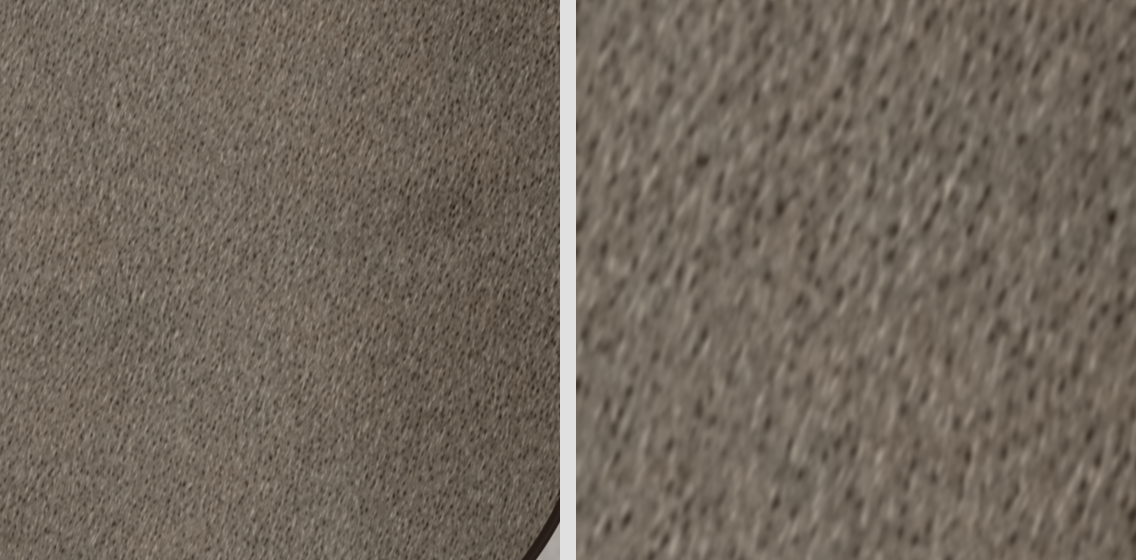
Left: the whole. Right: its middle third, enlarged.
This texture is drawn by a WebGL 1 fragment shader. Its source:

```glsl
precision highp float;
uniform vec2 u_resolution;

const vec3 DEEP_BROWN = vec3(0.24, 0.20, 0.16);
const vec3 PALE_TAUPE = vec3(0.53, 0.49, 0.44);
const vec3 BINDING = vec3(0.15, 0.11, 0.09);
const vec3 FLOOR_GREY = vec3(0.66, 0.64, 0.62);

float hash(vec2 p) {
  vec3 q = fract(vec3(p.xyx) * 0.1031);
  q += dot(q, q.yzx + 33.33);
  return fract((q.x + q.y) * q.z);
}

float noise(vec2 p) {
  vec2 i = floor(p), f = fract(p);
  f = f * f * (3.0 - 2.0 * f);
  float low = mix(hash(i), hash(i + vec2(1.0, 0.0)), f.x);
  float high = mix(hash(i + vec2(0.0, 1.0)), hash(i + 1.0), f.x);
  return mix(low, high, f.y);
}

float fbm(vec2 p) {
  float sum = 0.0, gain = 0.5;
  for (int i = 0; i < 4; i++) {
    sum += gain * noise(p);
    p = p * 2.03 + 17.7;
    gain *= 0.5;
  }
  return sum / 0.9375;
}

// Coordinates along and across a given direction
vec2 toFrame(vec2 p, vec2 along) {
  return vec2(dot(p, along), dot(p, vec2(-along.y, along.x)));
}

vec2 direction(float angle) {
  return vec2(cos(angle), sin(angle));
}

// Soft leaning ellipses, one jittered into each cell of a slanted grid
float strands(vec2 p, float rowAngle, float lean, vec2 radius, vec2 jitter, float seed) {
  vec2 cell = floor(p), local = fract(p);
  float sum = 0.0;
  for (int y = -1; y <= 1; y++) {
    for (int x = -1; x <= 1; x++) {
      vec2 offset = vec2(float(x), float(y));
      vec2 id = cell + offset + seed;
      vec2 center = 0.5 + jitter * (vec2(hash(id), hash(id + 71.3)) - 0.5);
      float turn = lean - rowAngle + 0.4 * (hash(id + 29.1) - 0.5);
      vec2 d = toFrame(local - offset - center, direction(turn)) / radius;
      sum += hash(id + 113.7) * exp(-dot(d, d));
    }
  }
  return sum;
}

// Broad light falloff, soft stain and worn patches
float shading(vec2 p) {
  float patches = fbm(p * 5.0 + 3.0) - 0.5;
  vec2 warped = p + 0.05 * (vec2(noise(p * 9.0), noise(p * 9.0 + 40.0)) - 0.5);
  vec2 stain = toFrame(warped - vec2(0.79, 0.635), direction(0.35)) / vec2(0.12, 0.05);
  float rightSide = smoothstep(0.45, 1.05, p.x);
  float fold = smoothstep(0.61, 0.69, warped.x) * (1.0 - smoothstep(0.42, 0.60, p.y));
  return 0.035 * patches - 0.05 * rightSide - 0.03 * rightSide * p.y
       - 0.045 * exp(-dot(stain, stain)) - 0.022 * fold
       - 0.02 * (1.0 - smoothstep(0.0, 0.35, length(p)));
}

vec3 carpet(vec2 p) {
  float rowAngle = -0.56, lean = 1.31;
  vec2 bend = 0.008 * vec2(noise(p * 8.0), noise(p * 8.0 + 31.0));
  vec2 rows = toFrame(p + bend, direction(rowAngle));
  float pits = strands(rows * vec2(92.0, 80.0) + 200.0, rowAngle, lean,
                       vec2(0.42, 0.23), vec2(0.8, 0.35), 0.0);
  float fibres = strands(rows * vec2(96.0, 80.0) + vec2(300.0, 200.5), rowAngle, lean,
                         vec2(0.58, 0.20), vec2(0.9, 0.5), 57.0);
  vec2 pile = toFrame(p, direction(lean));
  float grain = noise(pile * vec2(110.0, 230.0) + 400.0) - 0.5;
  float fuzz = noise(pile * vec2(210.0, 360.0) + 700.0) - 0.5;

  float tone = 0.456 + shading(p) - 0.18 * pits + 0.125 * fibres;
  tone += 0.09 * grain + 0.06 * fuzz;
  float level = (tone - DEEP_BROWN.r) / (PALE_TAUPE.r - DEEP_BROWN.r);
  vec3 color = mix(DEEP_BROWN, PALE_TAUPE, level);

  // Faint warm and cool drift in the yarn
  float warmth = fbm(p * 7.0 + 60.0) + 0.5 * noise(p * 65.0 + 90.0) - 0.75;
  return color + warmth * vec3(0.010, 0.0, -0.014);
}

void main() {
  vec2 p = gl_FragCoord.xy / u_resolution;
  float pixel = 1.0 / min(u_resolution.x, u_resolution.y);
  float blur = max(0.002, pixel);

  // Bound edge and bare floor, bowed only within the lower right corner
  vec2 edge = toFrame(p - vec2(0.931, 0.0), direction(1.03));
  float along = clamp(edge.x, 0.0, 0.134);
  float outside = -edge.y + 0.8 * along * (along - 0.134);
  float binding = smoothstep(-blur, blur, outside);
  float bare = smoothstep(-blur, blur, outside - 0.021);
  float gloss = 0.03 * exp(-pow(abs(outside - 0.013) / 0.003, 2.0));

  vec3 color = mix(carpet(p), BINDING + gloss, binding);
  vec3 ground = FLOOR_GREY + 0.04 * (noise(p * 70.0) - 0.5);
  gl_FragColor = vec4(clamp(mix(color, ground, bare), 0.0, 1.0), 1.0);
}
```
